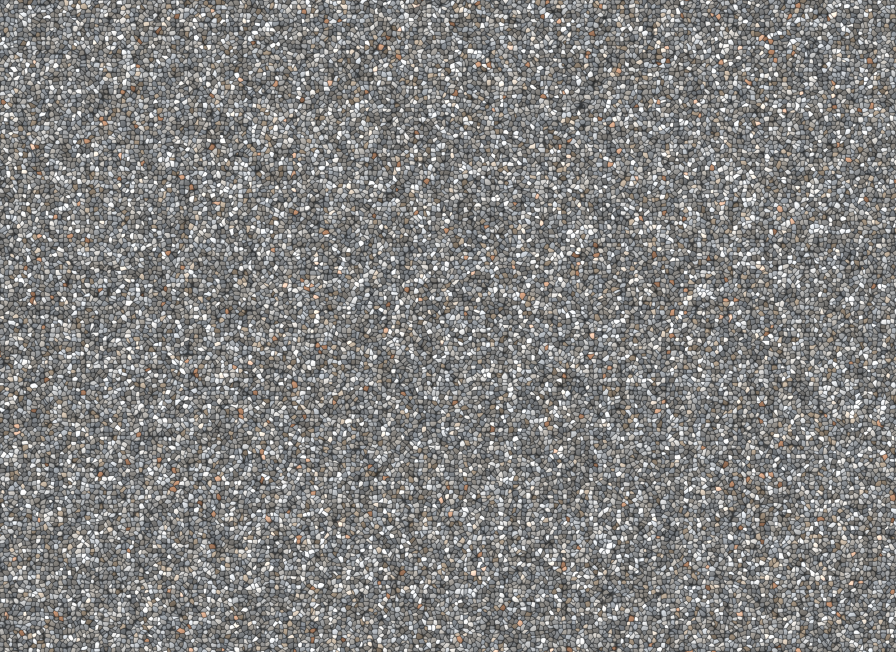
This texture is drawn by a Shadertoy shader. Its source:

```glsl
// Fine grey gravel: a dense bed of small rounded stones with dark gaps.

// Four random values per cell from integer mixing
vec4 hash4(vec2 p) {
    uvec2 cell = uvec2(ivec2(p) + 4096);
    uvec4 v = uvec4(cell, cell.x ^ cell.y, cell.x + cell.y);
    v = v * 1664525u + 1013904223u;
    v += v.yzxy * v.wxyz;
    v ^= v >> 16u;
    v += v.yzxy * v.wxyz;
    return vec4(v >> 8u) / 16777216.0;
}

// Mostly neutral stones, some slate blue or beige, a few ochre.
vec3 stoneColor(vec4 seed) {
    float h = seed.x;
    float tone = 0.43 + 0.32 * h + 0.29 * pow(h, 6.0);
    vec3 tint = mix(vec3(0.96, 1.0, 1.045), vec3(1.04, 1.0, 0.945), seed.y);
    tint = mix(tint, vec3(1.11, 1.0, 0.87), step(0.93, seed.z));
    tint = mix(tint, vec3(1.25, 0.93, 0.72), step(0.988, seed.z));
    return tone * mix(tint, vec3(1.0), 0.7 * pow(h, 4.0));
}

vec3 gravel(vec2 p) {
    vec2 home = floor(p), nearestId = home, nearestOffset = vec2(0.0);
    float nearest = 9.0, second = 9.0;

    // Nearest two stones, each with its own stretch, direction and size
    for (int y = -1; y <= 1; y++)
    for (int x = -1; x <= 1; x++) {
        vec2 id = home + vec2(x, y);
        vec4 seed = hash4(id);
        vec2 offset = p - id - 0.1 - 0.8 * seed.xy;
        float angle = 6.2832 * seed.z;
        vec2 axis = vec2(cos(angle), sin(angle));
        vec2 local = vec2(dot(offset, axis), dot(offset, vec2(-axis.y, axis.x)));
        float d = length(local * vec2(0.83, 1.2)) / mix(0.8, 1.25, seed.w);
        if (d < nearest) {
            second = nearest;
            nearest = d;
            nearestId = id;
            nearestOffset = offset;
        } else {
            second = min(second, d);
        }
    }

    // Stone face with soft top light, rounded off into shadowed joints
    vec3 color = stoneColor(hash4(nearestId + 1251.0));
    color *= 1.0 + 0.16 * clamp(dot(nearestOffset, vec2(-0.4, 0.9)), -0.7, 0.7);
    float face = smoothstep(0.0, 0.28, second - nearest);
    face *= 1.0 - smoothstep(0.5, 0.8, nearest);
    return color * mix(vec3(0.42, 0.43, 0.44), vec3(1.0), face);
}

void mainImage(out vec4 fragColor, in vec2 fragCoord) {
    vec3 sum = vec3(0.0);

    // Average nine samples inside the pixel for smooth edges
    for (int j = 0; j < 3; j++)
    for (int i = 0; i < 3; i++) {
        vec2 shift = (vec2(i, j) - 1.0) / 3.0;
        vec2 uv = (fragCoord + shift) / iResolution.y;
        sum += min(gravel(uv * 145.0), 1.0);
    }
    fragColor = vec4(sum / 9.0, 1.0);
}
```
